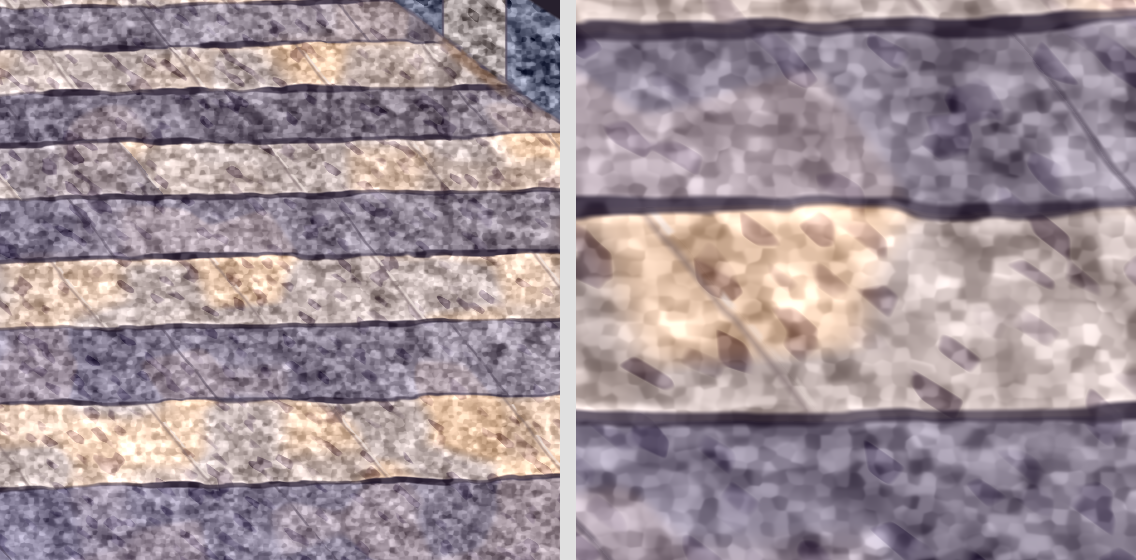
Left: the whole. Right: its middle third, enlarged.
This texture is drawn by a Shadertoy shader. Its source:

```glsl
// Worn stone steps in perspective: pale and slate bands, slanted slab joints, a wall in the corner.
#define FIRST_EDGE 0.0156   // depth of the first band edge, from the top
#define DEPTH_SCALE 0.674   // distance scale of the perspective
#define BAND_GROWTH 1.108   // each band is this much taller than the last
#define BAND_TILT 0.018     // rise of the bands toward the right
#define JOINT_SLANT 0.8     // sideways run of the joints per depth
#define GRAIN 0.55          // contrast of the stone
#define LINE_WIDTH 0.0042   // half width of the dark band edges
#define PALE vec3(0.80, 0.74, 0.73)
#define SLATE vec3(0.56, 0.52, 0.57)
#define GAP vec3(0.22, 0.18, 0.25)
#define OCHRE vec3(0.07, 0.01, -0.07)

float hash(vec2 p) {
    vec3 q = fract(p.xyx * vec3(0.1031, 0.1030, 0.0973));
    q += dot(q, q.yzx + 33.33);
    return fract((q.x + q.y) * q.z);
}

// Smooth cellular noise: cell values blended by distance to scattered points.
float cells(vec2 p) {
    vec2 base = floor(p), f = p - base;
    float sum = 0.0, total = 0.0;
    for (int j = -1; j <= 1; j++)
    for (int i = -1; i <= 1; i++) {
        vec2 o = vec2(i, j), id = base + o;
        vec2 r = o + 0.2 + 0.6 * vec2(hash(id + 17.3), hash(id + 51.7)) - f;
        float w = exp(-8.0 * dot(r, r));
        sum += w * hash(id);
        total += w;
    }
    return sum / total;
}

// Soft line of a given half width around distance zero.
float stroke(float dist, float halfWidth, float soft) {
    return 1.0 - smoothstep(halfWidth - soft, halfWidth + soft, abs(dist));
}

void mainImage(out vec4 fragColor, in vec2 fragCoord) {
    vec2 p = fragCoord / iResolution.xy;
    p.y = 1.0 - p.y;                        // depth grows downward
    float px = 1.0 / iResolution.y;
    float soft = max(px, 0.0012);

    // Stone grain, partly drawn out along a slant
    vec2 along = vec2(0.8 * p.x + 0.6 * p.y, 0.8 * p.y - 0.6 * p.x);
    float mottle = cells(p * vec2(8.0, 11.0) + 3.0) - 0.5;
    float streak = cells(along * vec2(20.0, 42.0) + 40.0) - 0.5;
    float fine = cells(p * vec2(62.0, 80.0) + 90.0) - 0.5;
    float speck = cells(p * vec2(115.0, 135.0) + 200.0) - 0.5;
    float grain = 0.25 * mottle + 0.4 * streak + 0.5 * fine + 0.4 * speck;
    float pits = smoothstep(0.74, 0.92, cells(along * vec2(34.0, 75.0) + 300.0));

    // Perspective bands with chipped edges
    float chip = 0.008 * mottle + 0.004 * streak;
    float depth = p.y + BAND_TILT * p.x + chip - FIRST_EDGE;
    float scale = 1.0 + depth / DEPTH_SCALE;
    float n = log(scale) / log(BAND_GROWTH);
    float band = floor(n);
    float edge = floor(n + 0.5);
    float edgeDist = (n - edge) * DEPTH_SCALE * scale * log(BAND_GROWTH);
    float side = mod(edge, 2.0) > 0.5 ? edgeDist : -edgeDist;
    float pale = smoothstep(-soft, soft, side);

    // Slabs, wider on the slate bands
    float isSlate = 1.0 - mod(band, 2.0);
    float slabWidth = (0.212 + 0.016 * band) * (1.0 + 0.7 * isSlate);
    float u = (p.x - JOINT_SLANT * p.y - 0.013 + 0.006 * streak) / slabWidth + 0.37 * isSlate;
    vec2 slab = vec2(floor(u), band);
    float tint = hash(slab + 7.0) - 0.5;
    float jointDist = (u - floor(u + 0.5)) * slabWidth;

    // Base colours, with ochre stains to the right and cooler slate to the lower left
    float weathered = slab == vec2(-1.0, 3.0) ? 0.7 : 0.0;
    float stain = clamp(0.2 + 0.6 * p.x + 2.0 * mottle, 0.0, 1.3);
    vec3 paleStone = mix(PALE, SLATE, weathered) + OCHRE * stain * (1.0 - weathered);
    vec3 slateStone = SLATE + vec3(-0.02, -0.01, 0.025) * (p.y - p.x + 0.5);
    slateStone += OCHRE * 0.4 * smoothstep(0.05, 0.3, mottle);
    vec3 col = mix(slateStone, paleStone, pale) + 0.06 * tint + GRAIN * grain;
    col -= vec3(0.20, 0.21, 0.17) * pits * mix(0.6, 1.0, pale);

    // Joints: bright mortar with a brown flank on pale bands, faint dark on slate
    float broken = smoothstep(-0.3, 0.1, fine + streak);
    float mortar = stroke(jointDist, 0.0026, 0.0018) * broken;
    float flank = stroke(jointDist + 0.006, 0.0025, 0.003);
    col = mix(col, vec3(0.92, 0.87, 0.85), mortar * pale * 0.75);
    col = mix(col, vec3(0.46, 0.39, 0.40), flank * pale * 0.45);
    col = mix(col, GAP, mortar * (1.0 - pale) * 0.4);

    // Dark band edges of uneven width, then a lit lip on the pale side
    float wear = cells(vec2(p.x * 11.0, edge * 5.0 + 0.5));
    float lip = smoothstep(0.003, 0.006, side) * (1.0 - smoothstep(0.007, 0.013, side));
    col += 0.09 * lip * (0.4 + wear);
    float gap = stroke(edgeDist + 0.001, LINE_WIDTH * (0.35 + 1.1 * wear), 0.002);
    col = mix(col, GAP + 0.2 * fine, gap * (0.5 + 0.5 * wear));

    // Side wall in the upper right corner
    float foot = 0.8 * (p.y - 0.74 * (p.x - 0.705)) + 0.006 * streak;
    float strip = smoothstep(0.76, 0.82, p.x) * (1.0 - smoothstep(0.86, 0.93, p.x));
    col = mix(col, vec3(0.67, 0.56, 0.50) + 0.4 * grain, strip * (1.0 - smoothstep(0.012, 0.03, foot)));
    float middle = smoothstep(0.79, 0.793, p.x) * (1.0 - smoothstep(0.902, 0.905, p.x));
    vec3 wall = mix(vec3(0.47, 0.49, 0.58), vec3(0.70, 0.66, 0.66), middle) + 0.7 * grain - 0.25 * pits;
    float wallJoint = max(stroke(p.x - 0.791, 0.002, 0.0015), stroke(p.x - 0.904, 0.002, 0.0015));
    wall = mix(wall, GAP + 0.1, wallJoint * 0.7);
    float cap = 1.0 - smoothstep(-0.004, 0.004, p.y - 0.65 * (p.x - 0.945));
    wall = mix(wall, GAP * 0.7, cap);
    col = mix(col, wall, 1.0 - smoothstep(-soft, soft, foot));
    col = mix(col, GAP + 0.1, stroke(foot, 0.003, 0.002) * (0.5 + fine));

    fragColor = vec4(clamp(col, 0.0, 1.0), 1.0);
}
```
